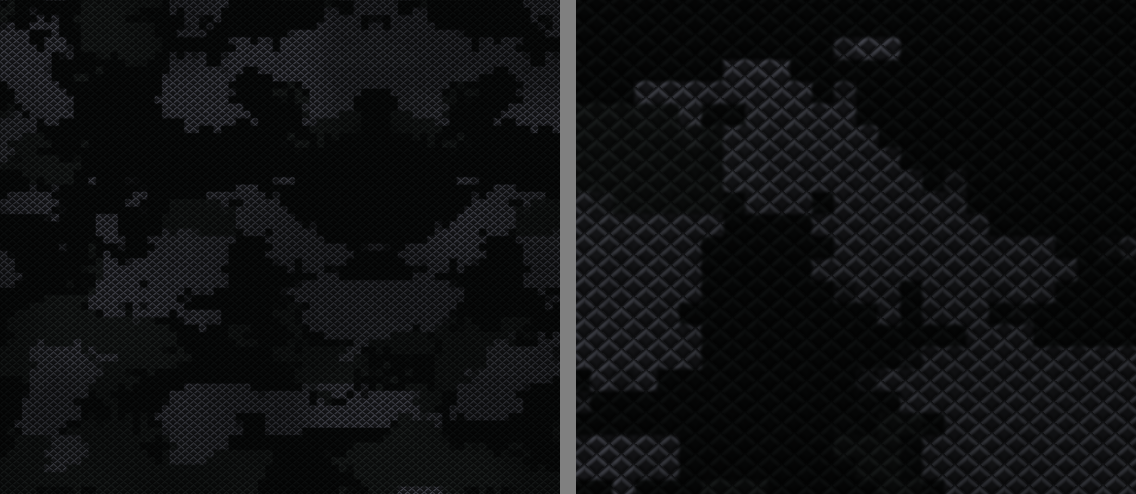
Left, the full canvas; right, a detail of the centre.
Reproduce this pattern procedurally as a Shadertoy shader.

```glsl
// Dark blocky camouflage printed on a woven fabric of small raised diamonds.

float hash(vec2 p) {
    vec3 h = fract(p.xyx * vec3(0.1031, 0.1030, 0.0973));
    h += dot(h, h.yzx + 33.33);
    return fract((h.x + h.y) * h.z);
}

float valueNoise(vec2 p) {
    vec2 i = floor(p), f = fract(p);
    f = f * f * (3.0 - 2.0 * f);
    return mix(mix(hash(i), hash(i + vec2(1, 0)), f.x),
               mix(hash(i + vec2(0, 1)), hash(i + vec2(1, 1)), f.x), f.y);
}

float fbm(vec2 p) {
    float sum = 0.0, amplitude = 0.53;
    for (int i = 0; i < 4; i++) {
        sum += amplitude * valueNoise(p);
        p = p * 2.03 + 17.3;
        amplitude *= 0.5;
    }
    return sum;
}

// Coverage of one camouflage block: x = green-grey tone, y = bright blue-grey tone
vec2 blockTones(vec2 cell) {
    // Mirror the upper right part about a vertical axis
    if (cell.y > 27.0) cell.x = 50.5 - abs(cell.x - 50.5);
    vec2 p = cell / 76.0 * vec2(7.5, 11.0);
    float grain = 0.07 * (hash(cell + 71.0) - 0.5);
    float midTone = smoothstep(0.555, 0.575, fbm(p * 0.8 + 41.7) + grain);
    float brightTone = smoothstep(0.585, 0.6, fbm(p + 8.4) + grain);
    return vec2(midTone, brightTone);
}

// Blends neighbouring blocks over a narrow band to smooth their edges
vec2 camouflage(vec2 p) {
    vec2 corner = floor(p - 0.5);
    vec2 weight = smoothstep(0.36, 0.64, p - 0.5 - corner);
    return mix(mix(blockTones(corner), blockTones(corner + vec2(1, 0)), weight.x),
               mix(blockTones(corner + vec2(0, 1)), blockTones(corner + vec2(1, 1)), weight.x),
               weight.y);
}

// Diamond lattice: lit along the upper edges, sunk along the lower ones
vec2 weave(vec2 p) {
    vec2 q = p * vec2(68.0, 80.0);
    vec2 local = fract(vec2(q.y + q.x, q.y - q.x));
    vec2 fromTop = 1.0 - local;
    vec2 arms = smoothstep(0.0, 0.16, fromTop) * (1.0 - smoothstep(0.2, 0.46, fromTop));
    float ridge = max(arms.x * 0.85, arms.y);
    ridge *= smoothstep(0.0, 0.2, min(fromTop.x, fromTop.y));
    float body = smoothstep(0.0, 0.3, min(local.x, local.y));
    return vec2(body, ridge);
}

void mainImage(out vec4 fragColor, in vec2 fragCoord) {
    vec2 p = fragCoord / iResolution.x;
    vec2 tones = camouflage(p * 76.0);
    vec2 relief = weave(p);

    // Slow changes in the strength of the print
    float fade = smoothstep(0.2, 0.7, valueNoise(p * 6.0 + 3.1));
    tones *= vec2(mix(0.55, 1.0, fade), mix(0.6, 1.0, fade));

    // Each tone is a dim body plus a lit ridge
    vec3 black = vec3(0.85, 1.0, 1.0) * (0.012 + 0.010 * relief.x + 0.030 * relief.y);
    vec3 greenGrey = vec3(0.88, 1.0, 0.98) * (0.036 + 0.016 * relief.x + 0.062 * relief.y);
    vec3 blueGrey = vec3(0.94, 0.96, 1.08) * (0.058 + 0.034 * relief.x + 0.165 * relief.y);

    vec3 color = mix(black, greenGrey, tones.x);
    color = mix(color, blueGrey, tones.y);

    // Fine fibre variation
    color *= 0.9 + 0.2 * valueNoise(p * vec2(260.0, 230.0));
    fragColor = vec4(color, 1.0);
}
```
